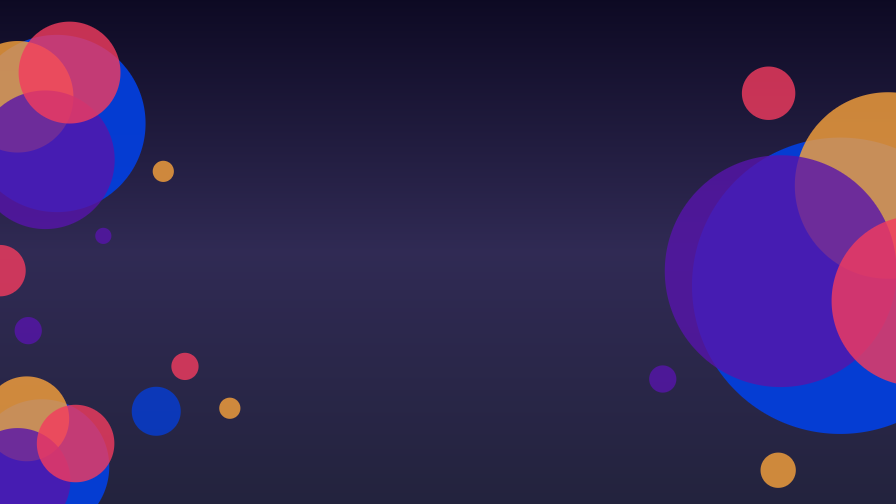
This background is drawn by a Shadertoy shader. Its source:

```glsl
// Translucent discs in three corner clusters, with stray dots, over a dusk gradient.
// Each disc is a smoothed circle distance blended over the layers below it.
// Lengths are in canvas heights, with the origin at the lower left.

const vec3 BLUE   = vec3(0.012, 0.243, 0.855);
const vec3 ORANGE = vec3(0.973, 0.635, 0.231);
const vec3 PURPLE = vec3(0.337, 0.078, 0.667);
const vec3 PINK   = vec3(0.953, 0.231, 0.369);

const float GLAZE = 0.80;     // opacity of the see-through discs
const float SOLID = 0.95;     // opacity of the large blue discs

// Radii of the blue, orange, purple and pink discs at cluster scale 1
const vec4 RADII = vec4(0.294, 0.185, 0.230, 0.169);

// Vertical gradient with its lightest band at mid height
vec3 duskGradient(float height) {
    const vec3 FLOOR_TINT = vec3(0.137, 0.137, 0.240);
    const vec3 BAND_TINT  = vec3(0.188, 0.165, 0.329);
    const vec3 TOP_TINT   = vec3(0.052, 0.037, 0.138);
    vec3 lower = mix(FLOOR_TINT, BAND_TINT, clamp(height * 2.0, 0.0, 1.0));
    return mix(lower, TOP_TINT, clamp(height * 2.0 - 1.0, 0.0, 1.0));
}

// Blends one disc (xy = centre, z = radius) over the colour below
vec3 blendDisc(vec3 below, vec2 p, vec3 disc, vec3 tint, float opacity) {
    float pixel = 1.0 / iResolution.y;
    float edge = length(p - disc.xy) - disc.z;
    float cover = clamp(0.5 - edge / pixel, 0.0, 1.0);
    return mix(below, tint, cover * opacity);
}

// Stacks four overlapping discs, from blue at the back to pink in front
vec3 blendCluster(vec3 below, vec2 p, float scale,
                  vec2 blueAt, vec2 orangeAt, vec2 purpleAt, vec2 pinkAt) {
    vec4 r = RADII * scale;
    vec3 color = blendDisc(below, p, vec3(blueAt, r.x), BLUE, SOLID);
    color = blendDisc(color, p, vec3(orangeAt, r.y), ORANGE, GLAZE);
    color = blendDisc(color, p, vec3(purpleAt, r.z), PURPLE, GLAZE);
    return blendDisc(color, p, vec3(pinkAt, r.w), PINK, GLAZE);
}

// Three dots for each of pink, orange and purple, then a single blue dot
vec3 blendDots(vec3 below, vec2 p) {
    vec3 tints[3] = vec3[3](PINK, ORANGE, PURPLE);
    vec3 dots[9] = vec3[9](
        vec3(1.525, 0.815, 0.053), vec3(0.000, 0.463, 0.051), vec3(0.367, 0.273, 0.027),
        vec3(0.324, 0.660, 0.021), vec3(0.456, 0.190, 0.021), vec3(1.544, 0.067, 0.035),
        vec3(0.205, 0.532, 0.016), vec3(0.056, 0.344, 0.027), vec3(1.315, 0.248, 0.027));
    vec3 color = below;
    for (int i = 0; i < 9; i++) {
        color = blendDisc(color, p, dots[i], tints[i / 3], GLAZE);
    }
    return blendDisc(color, p, vec3(0.310, 0.184, 0.0486), BLUE, 0.77);
}

void mainImage(out vec4 fragColor, in vec2 fragCoord) {
    vec2 p = fragCoord / iResolution.y;
    vec3 color = duskGradient(p.y);

    // Right cluster
    color = blendCluster(color, p, 1.0, vec2(1.667, 0.433), vec2(1.762, 0.632),
                         vec2(1.549, 0.462), vec2(1.819, 0.403));
    // Upper left cluster
    color = blendCluster(color, p, 0.598, vec2(0.113, 0.755), vec2(0.035, 0.808),
                         vec2(0.090, 0.683), vec2(0.138, 0.856));
    // Lower left cluster
    color = blendCluster(color, p, 0.455, vec2(0.083, 0.074), vec2(0.053, 0.169),
                         vec2(0.035, 0.046), vec2(0.150, 0.120));

    fragColor = vec4(blendDots(color, p), 1.0);
}
```
